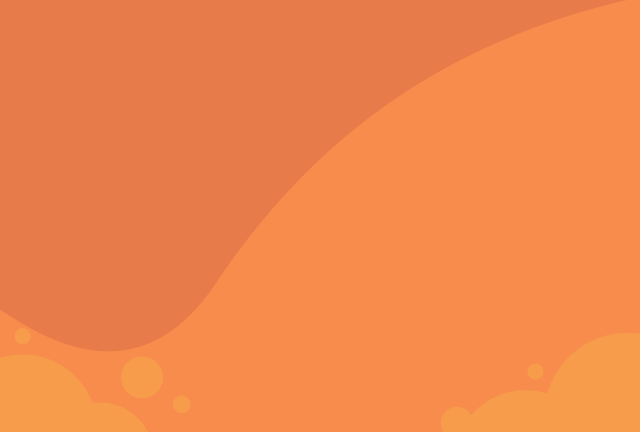
A Shadertoy shader for this background:

```glsl
// Flat orange backdrop: a dark sweeping wave above, amber puffs and bubbles below.

#define WAVE_COLOR  vec3(0.908, 0.482, 0.290)
#define FIELD_COLOR vec3(0.970, 0.550, 0.303)
#define PUFF_COLOR  vec3(0.963, 0.610, 0.290)
#define CANVAS_WIDTH 100.0
#define SOLVE_STEPS 18
#define PUFF_COUNT 9

// Puffs and bubbles: centre x, centre y, radius
const vec3 PUFFS[PUFF_COUNT] = vec3[PUFF_COUNT](
    vec3( 3.50,  0.40, 11.72), vec3(15.60, -3.80,  8.42),
    vec3(22.20,  8.53,  3.27), vec3(28.40,  4.30,  1.38),
    vec3( 3.52, 14.97,  1.25), vec3(98.05,  2.47, 13.02),
    vec3(82.16, -4.80, 11.33), vec3(71.40,  1.43,  2.50),
    vec3(83.66,  9.44,  1.25)
);

vec2 bezier(vec2 a, vec2 b, vec2 c, vec2 d, float t) {
    float s = 1.0 - t;
    return s * s * s * a + 3.0 * s * s * t * b + 3.0 * s * t * t * c + t * t * t * d;
}

vec2 bezierTangent(vec2 a, vec2 b, vec2 c, vec2 d, float t) {
    float s = 1.0 - t;
    return s * s * (b - a) + 2.0 * s * t * (c - b) + t * t * (d - c);
}

// Approximate signed distance to the wave edge, positive above it
float waveDistance(vec2 p) {
    vec2 joint = vec2(33.59, 23.05);
    bool dip = p.x < joint.x;
    vec2 a = dip ? vec2( 0.00, 19.14) : joint;
    vec2 b = dip ? vec2( 6.51, 14.84) : vec2(49.87, 47.46);
    vec2 c = dip ? vec2(21.48,  5.08) : vec2(71.35, 61.72);
    vec2 d = dip ? joint : vec2(100.0, 67.97);

    // x grows steadily along each curve, so bisect for its parameter
    float low = 0.0, high = 1.0;
    for (int i = 0; i < SOLVE_STEPS; i++) {
        float mid = 0.5 * (low + high);
        if (bezier(a, b, c, d, mid).x < p.x) low = mid;
        else high = mid;
    }
    float t = 0.5 * (low + high);
    vec2 tangent = normalize(bezierTangent(a, b, c, d, t));
    return (p.y - bezier(a, b, c, d, t).y) * tangent.x;
}

// Signed distance to the union of all circles, negative inside
float puffDistance(vec2 p) {
    float nearest = CANVAS_WIDTH;
    for (int i = 0; i < PUFF_COUNT; i++) {
        nearest = min(nearest, length(p - PUFFS[i].xy) - PUFFS[i].z);
    }
    return nearest;
}

void mainImage(out vec4 fragColor, in vec2 fragCoord) {
    float pixel = CANVAS_WIDTH / iResolution.x;
    vec2 p = fragCoord * pixel;

    // Layers from back to front, each edge one pixel soft
    float wave = clamp(0.5 + waveDistance(p) / pixel, 0.0, 1.0);
    float puff = clamp(0.5 - puffDistance(p) / pixel, 0.0, 1.0);
    vec3 color = mix(FIELD_COLOR, WAVE_COLOR, wave);
    color = mix(color, PUFF_COLOR, puff);
    fragColor = vec4(color, 1.0);
}
```
